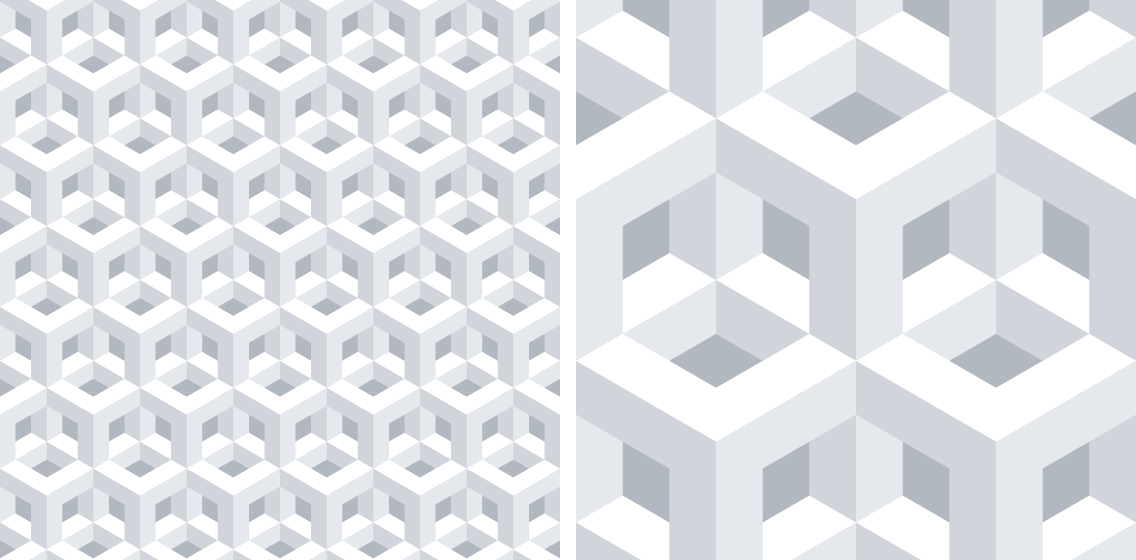
Left, the full canvas; right, a detail of the centre.
Write a three.js fragment shader that draws this pattern.

```glsl
varying vec2 vUv;

// Offset from the centre of the nearest hexagon of width 1
vec2 hexOffset(vec2 p) {
  vec2 period = vec2(1.0, sqrt(3.0));
  vec2 a = mod(p + 0.5 * period, period) - 0.5 * period;
  vec2 b = mod(p, period) - 0.5 * period;
  return dot(a, a) < dot(b, b) ? a : b;
}

// Tone of the axis (up, left, right) whose coordinate equals value
vec3 axisTone(vec3 axes, float value) {
  vec3 white = vec3(1.0);
  vec3 shade = vec3(0.82, 0.83, 0.86);
  vec3 light = vec3(0.90, 0.91, 0.93);
  return value == axes.x ? white : value == axes.y ? shade : light;
}

vec3 hollowCubes(vec2 uv) {
  vec2 p = hexOffset(vec2(uv.x * 6.0 - 0.5, (uv.y - 0.5) * 6.0));

  // Isometric coordinates: the smallest is zero and names the face
  float drop = -sqrt(3.0) * p.y;
  vec3 axes = vec3(0.0, drop - p.x, drop + p.x);
  axes -= min(axes.x, min(axes.y, axes.z));
  float far = max(axes.x, max(axes.y, axes.z));
  float middle = max(min(axes.x, axes.y), min(max(axes.x, axes.y), axes.z));

  if (far > 2.0 / 3.0) return axisTone(axes, 0.0);           // frame
  if (middle > 1.0 / 3.0) return vec3(0.70, 0.72, 0.75);     // deep opening
  return axisTone(axes, middle);                             // inner walls
}

void main() {
  // Average a 4 by 4 grid of samples to smooth the edges
  vec2 stepX = dFdx(vUv), stepY = dFdy(vUv);
  vec3 color = vec3(0.0);
  for (int i = 0; i < 4; i++) {
    for (int j = 0; j < 4; j++) {
      vec2 jitter = (vec2(float(i), float(j)) - 1.5) / 4.0;
      color += hollowCubes(vUv + jitter.x * stepX + jitter.y * stepY);
    }
  }
  gl_FragColor = vec4(color / 16.0, 1.0);
}
```
